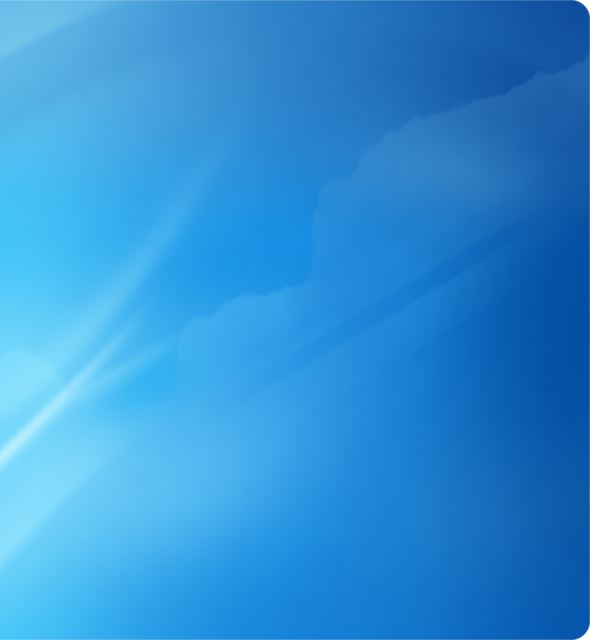
Give the GLSL for this background, as a Shadertoy shader.

```glsl
// A luminous blue sky: a left-to-right colour ramp tinted by soft hazes,
// with curved light streaks, slanted rays and faint bumpy clouds on top.
// All positions are fractions of the canvas, with the origin at the lower left.

float hash(vec2 p) {
    return fract(sin(dot(p, vec2(127.1, 311.7))) * 4375.5);
}

float noise(vec2 p) {
    vec2 i = floor(p), f = fract(p);
    f = f * f * (3.0 - 2.0 * f);
    return mix(mix(hash(i), hash(i + vec2(1, 0)), f.x),
               mix(hash(i + vec2(0, 1)), hash(i + vec2(1, 1)), f.x), f.y);
}

float fbm(vec2 p) {
    float sum = 0.0, gain = 0.5;
    for (int i = 0; i < 4; i++) {
        sum += gain * noise(p);
        p = p * 2.1 + 3.7;
        gain *= 0.5;
    }
    return sum;
}

// Soft elliptical glow, rotated by an angle
float glow(vec2 p, vec2 center, vec2 size, float angle) {
    float c = cos(angle), s = sin(angle);
    vec2 d = mat2(c, -s, s, c) * (p - center) / size;
    return exp(-dot(d, d));
}

// Light band: d is the signed height above a curve, fading at unequal rates
float band(float d, float above, float below) {
    float w = d > 0.0 ? above : below;
    return exp(-d * d / (w * w));
}

// Cloud with a crisp bumpy crest that rises from start, fading over depth
float cloud(vec2 p, vec2 start, vec2 size, float depth, float bump) {
    p += bump * (vec2(fbm(p * 22.0), fbm(p * 22.0 + 9.0)) - 0.47);
    float t = (p.x - start.x) / size.x;
    float d = start.y + size.y * pow(max(t, 0.0001), 0.45) - p.y;
    return smoothstep(0.0, 0.012, d) * smoothstep(0.0, 0.04, t) * exp(-d * d / (depth * depth));
}

vec3 skyRamp(float x) {
    vec3 c = mix(vec3(0.25, 0.76, 0.97), vec3(0.18, 0.66, 0.93), smoothstep(0.0, 0.27, x));
    c = mix(c, vec3(0.10, 0.55, 0.88), smoothstep(0.15, 0.56, x));
    c = mix(c, vec3(0.06, 0.45, 0.78), smoothstep(0.45, 0.83, x));
    return mix(c, vec3(0.01, 0.31, 0.64), smoothstep(0.68, 1.0, x));
}

void mainImage(out vec4 fragColor, in vec2 fragCoord) {
    vec2 uv = fragCoord / iResolution.xy;
    float x = uv.x, y = uv.y;
    vec3 paleCyan = vec3(0.66, 0.93, 1.0);
    vec3 hazeBlue = vec3(0.36, 0.64, 0.84);

    // Base ramp, with a greyer and darker upper sky
    vec3 col = skyRamp(x);
    vec3 upperSky = mix(vec3(0.40, 0.73, 0.91), vec3(0.19, 0.51, 0.78), smoothstep(0.0, 0.55, x));
    upperSky = mix(upperSky, vec3(0.06, 0.30, 0.61), smoothstep(0.4, 1.0, x));
    col = mix(col, upperSky, 0.9 * smoothstep(0.61, 0.92, y + 0.04 * x));

    // Large hazes: left glow, lower-left light, lower-right veil, dark floor
    col = mix(col, paleCyan, 0.50 * glow(uv, vec2(-0.02, 0.40), vec2(0.22, 0.13), 0.5));
    col = mix(col, paleCyan, 0.52 * glow(uv, vec2(0.0, 0.19), vec2(0.36, 0.11), 0.65));
    col = mix(col, vec3(0.48, 0.82, 0.97), 0.55 * glow(uv, vec2(0.27, 0.23), vec2(0.30, 0.12), 0.4));
    col = mix(col, hazeBlue, 0.17 * glow(uv, vec2(0.83, 0.20), vec2(0.25, 0.15), 0.2));
    col = mix(col, vec3(0.04, 0.40, 0.76), 0.25 * smoothstep(0.2, 0.0, y) * smoothstep(0.0, 0.5, x));

    // Deep blue pockets between the streaks and the clouds
    col = mix(col, vec3(0.06, 0.56, 0.91), 0.40 * glow(uv, vec2(0.42, 0.60), vec2(0.16, 0.06), 0.3));
    col = mix(col, vec3(0.08, 0.67, 0.95), 0.50 * glow(uv, vec2(0.25, 0.40), vec2(0.10, 0.045), 0.5));
    col = mix(col, vec3(0.01, 0.30, 0.64), 0.40 * glow(uv, vec2(1.0, 0.47), vec2(0.14, 0.20), 0.0));

    // Wide arcs near the top
    float arc = y - (0.905 + 0.58 * x - 0.75 * x * x);
    float arcLight = smoothstep(-0.008, 0.012, arc) * exp(-max(arc, 0.0) * 14.0);
    col = mix(col, vec3(0.58, 0.85, 0.93), 0.42 * arcLight * smoothstep(0.32, 0.05, x));
    float innerArc = y - (0.80 + 0.62 * x - 0.55 * x * x);
    col = mix(col, vec3(0.16, 0.49, 0.77), 0.14 * band(innerArc, 0.09, 0.025));

    // Slanted rays across the middle
    float slant = y - 0.55 * x;
    float rays = smoothstep(0.35, 0.75, noise(vec2(slant * 38.0, x * 1.5)));
    rays *= band(slant - 0.15, 0.10, 0.08) * smoothstep(0.18, 0.45, x) * smoothstep(0.98, 0.7, x);
    col = mix(col, vec3(0.32, 0.70, 0.94), 0.17 * rays);

    // Clouds: large upper right, middle ridge, small left puff
    float bigCloud = cloud(uv, vec2(0.515, 0.62), vec2(0.485, 0.29), 0.19, 0.045);
    col = mix(col, hazeBlue, 0.21 * bigCloud);
    col = mix(col, hazeBlue, 0.30 * glow(uv, vec2(0.76, 0.73), vec2(0.17, 0.065), -0.15));
    float ridge = cloud(uv, vec2(0.30, 0.466), vec2(0.235, 0.104), 0.085, 0.03);
    col = mix(col, vec3(0.38, 0.76, 0.96), 0.32 * ridge * smoothstep(0.56, 0.46, x));
    float puff = length((uv - vec2(0.035, 0.385)) / vec2(0.078, 0.072)) + 0.35 * (fbm(uv * 25.0) - 0.47);
    col = mix(col, paleCyan, 0.22 * smoothstep(1.02, 0.88, puff) * smoothstep(0.33, 0.44, y));

    // Curved streaks: broad upper, bright lower, side ray, bottom ribbon
    float broad = y - (0.36 + 0.68 * x + 1.05 * x * x);
    float broadFade = smoothstep(0.45, 0.12, x);
    col = mix(col, paleCyan, 0.33 * broadFade * band(broad, 0.045, 0.025 + 0.03 * x));
    float bright = y - (0.285 + 0.85 * x + 0.35 * x * x);
    col = mix(col, vec3(0.80, 0.97, 1.0), 0.75 * smoothstep(0.29, 0.0, x) * band(bright, 0.014, 0.019));
    float side = y - (0.315 + 0.52 * x);
    col = mix(col, paleCyan, 0.28 * band(side, 0.012, 0.022) * smoothstep(0.05, 0.15, x) * smoothstep(0.34, 0.18, x));
    float ribbon = y - (0.125 + 1.05 * x - 0.8 * x * x);
    col = mix(col, paleCyan, 0.40 * smoothstep(0.30, 0.0, x) * band(ribbon, 0.075, 0.016));

    // Fine mottling, then white outside the rounded right corners
    col += 0.012 * (fbm(uv * 35.0) - 0.47);
    vec2 fromCorner = vec2(x - 1.0, abs(y - 0.5) - 0.5) * iResolution.xy / iResolution.y + 0.03;
    float corner = length(max(fromCorner, 0.0)) - 0.03;
    col = mix(col, vec3(1.0), smoothstep(-1.0, 1.0, corner * iResolution.y));
    fragColor = vec4(clamp(col, 0.0, 1.0), 1.0);
}
```
